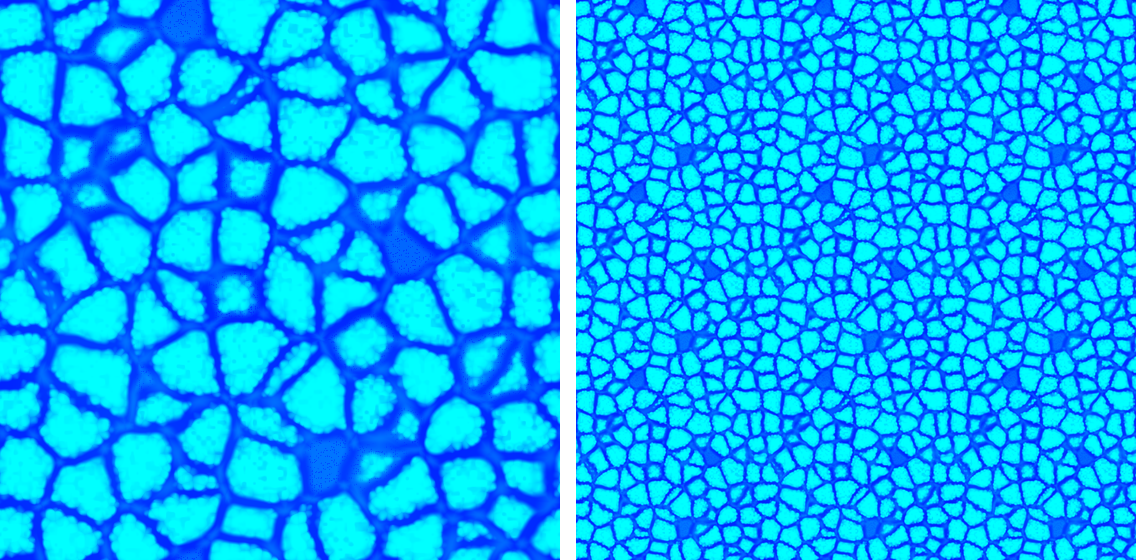
Left: one tile. Right: repeated 3 by 3.
Reproduce this texture procedurally as a Shadertoy shader.

```glsl
// Tiling cracked-stone paving: bright cyan slabs with chipped rims over deep blue joints.

const float STONES = 10.0;         // stone sites per side
const float SIZE_SPREAD = 0.3;     // weight difference between large and small stones
const float ROUNDING = 0.05;       // softness of the stone corners
const float JOINT = 0.058;         // least inset of a stone from its cell border
const float JOINT_SPREAD = 0.04;   // random extra inset
const float SMALL_SHARE = 0.13;    // smallest sites, holding a shrunken stone
const float EMPTY_SHARE = 0.035;   // smallest sites, holding no stone
const float WOBBLE = 0.017;        // bending of the outlines
const float CHIP_CELLS = 58.0;     // rim chips per side
const float CHIP_DEPTH = 0.11;
const float SPECK_CELLS = 256.0;   // mortar specks per side
const float TOP_LEVEL = 1.0;       // green level of the slabs
const float DEEP_LEVEL = 0.13;     // green level of the narrow joints
const float JUNCTION_LIFT = 0.22;
const float OPEN_LIFT = 0.24;

float hash(vec2 p) {
    return fract(sin(dot(p, vec2(127.1, 311.7))) * 43758.5453);
}

vec2 hash2(vec2 p) {
    return vec2(hash(p), hash(p + 57.3));
}

// Value noise that wraps after n cells
float noise(vec2 uv, float n) {
    vec2 p = uv * n, i = floor(p), f = fract(p);
    f = f * f * (3.0 - 2.0 * f);
    vec2 a = mod(i, n), b = mod(i + 1.0, n);
    return mix(mix(hash(a), hash(vec2(b.x, a.y)), f.x),
               mix(hash(vec2(a.x, b.y)), hash(b), f.x), f.y);
}

// Distance to the nearest of n by n wrapped random points
float cellular(vec2 uv, float n) {
    vec2 p = uv * n, i = floor(p), f = fract(p);
    float nearest = 2.0;
    for (int y = -1; y <= 1; y++)
    for (int x = -1; x <= 1; x++) {
        vec2 g = vec2(x, y);
        nearest = min(nearest, length(g + hash2(mod(i + g, n)) - f));
    }
    return nearest;
}

// Random size rank of a stone, 0 to 1
float sizeRank(vec2 id) {
    return hash(id + 19.7);
}

// Offset to the site of a grid cell, with its size weight in z
vec3 site(vec2 cell, vec2 p) {
    vec2 id = mod(cell, STONES);
    return vec3(cell + 0.03 + 0.94 * hash2(id) - p, SIZE_SPREAD * sizeRank(id));
}

float power(vec3 s) {
    return dot(s.xy, s.xy) - s.z;
}

// Weighted Voronoi: x = rounded border distance, y = closeness of a third cell, zw = cell id
vec4 paving(vec2 p) {
    vec2 base = floor(p), home = base;
    float best = 9.0;
    for (int y = -2; y <= 2; y++)
    for (int x = -2; x <= 2; x++) {
        vec2 cell = base + vec2(x, y);
        float w = power(site(cell, p));
        if (w < best) { best = w; home = cell; }
    }
    vec3 own = site(home, p);
    float sum = 0.0, second = 9.0, third = 9.0;
    for (int y = -2; y <= 2; y++)
    for (int x = -2; x <= 2; x++) {
        if (x == 0 && y == 0) continue;
        vec3 other = site(home + vec2(x, y), p);
        float gap = power(other) - best;
        float apart = max(length(other.xy - own.xy), 0.1);
        sum += exp(-gap / (2.0 * apart * ROUNDING));
        third = min(third, max(second, gap));
        second = min(second, gap);
    }
    return vec4(-ROUNDING * log(sum + 1e-9), third, mod(home, STONES));
}

void mainImage(out vec4 fragColor, in vec2 fragCoord) {
    vec2 uv = fragCoord / iResolution.xy;

    // Bent outlines
    vec2 bend = vec2(noise(uv, 18.0), noise(uv + 0.37, 18.0)) - 0.5;
    bend += 0.4 * (vec2(noise(uv, 43.0), noise(uv + 0.61, 43.0)) - 0.5);
    vec4 cell = paving((uv + WOBBLE * bend) * STONES);

    // Inset of this stone
    float rank = sizeRank(cell.zw);
    float inset = JOINT + JOINT_SPREAD * hash(cell.zw + 41.9);
    if (rank < SMALL_SHARE) inset += 0.07;
    if (rank < EMPTY_SHARE) inset = 2.0;

    // Chipped rim
    float chip = cellular(uv, CHIP_CELLS) - 0.45;
    float chipped = smoothstep(0.2, 0.7, noise(uv + 0.23, 22.0));
    float d = cell.x - CHIP_DEPTH * chip * chipped;
    float stone = smoothstep(inset - 0.045, inset + 0.06, d) * smoothstep(0.0, 0.05, cell.x);

    // Mortar: dark in narrow joints, lighter and speckled where it opens up
    float junction = 1.0 - smoothstep(0.0, 0.38, cell.y);
    float open = rank < SMALL_SHARE ? smoothstep(0.0, 0.16, cell.x) : 0.0;
    float speck = 1.0 - smoothstep(0.15, 0.45, cellular(uv, SPECK_CELLS));
    speck *= step(0.6, hash(mod(floor(uv * SPECK_CELLS), SPECK_CELLS)));
    float mortar = DEEP_LEVEL + 0.13 * noise(uv, 9.0) + JUNCTION_LIFT * junction;
    mortar += open * (OPEN_LIFT - 0.15 * speck);

    // Slab surface: shaded rim facets and faint pitting
    float rim = 1.0 - smoothstep(inset + 0.04, inset + 0.2, d);
    float pits = smoothstep(0.55, 0.9, noise(uv, 110.0)) * hash(cell.zw + 7.7);
    float slab = TOP_LEVEL - rim * (0.06 + 0.28 * max(chip + 0.2, 0.0)) - 0.14 * pits;

    fragColor = vec4(0.0, clamp(mix(mortar, slab, stone), 0.0, 1.0), 1.0, 1.0);
}
```
